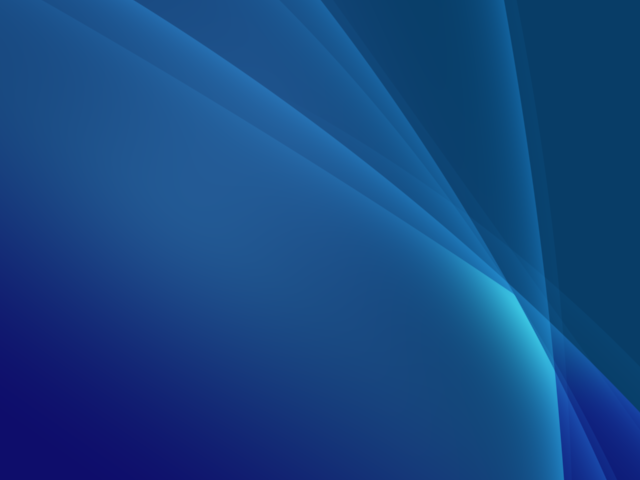
Reproduce this background procedurally as a WebGL 1 fragment shader.

```glsl
precision highp float;

uniform vec2 u_resolution;

// Backdrop colours
const vec3 MID_BLUE = vec3(0.09, 0.275, 0.49);
const vec3 NAVY = vec3(0.055, 0.05, 0.42);
const vec3 TEAL = vec3(0.03, 0.24, 0.405);
const vec3 WEDGE_NAVY = vec3(0.05, 0.09, 0.45);
const vec3 HAZE = vec3(0.045, 0.075, 0.09);

// Light colours
const vec3 BEAM = vec3(0.05, 0.22, 0.42);
const vec3 CORE = vec3(0.10, 0.48, 0.40);

// Placement, in units of the canvas height
const vec2 HAZE_CENTRE = vec2(0.41, 0.60);
const vec2 CORE_CENTRE = vec2(1.085, 0.33);
const float HAZE_SPREAD = 0.12;
const float CORE_SPREAD = 0.024;
const float BEAM_WIDTH = 0.055;
const float BODY_WIDTH = 0.060;
const float CORNER_BLEND = 0.05;

// Signed distance to a bowed line from a to b, positive below and left
float edgeDistance(vec2 p, vec2 a, vec2 b, float bow) {
    vec2 span = b - a;
    float t = dot(p - a, span) / dot(span, span);
    vec2 normal = normalize(vec2(span.y, -span.x));
    return dot(p - a, normal) + 4.0 * bow * t * (1.0 - t);
}

float inside(float d) {
    float pixel = 1.0 / u_resolution.y;
    return smoothstep(-pixel, pixel, d);
}

// Light with one crisp side and one fading side
float beam(float d, float width) {
    return inside(d) * exp(-max(d, 0.0) / width);
}

float smoothMin(float a, float b, float k) {
    float h = max(k - abs(a - b), 0.0) / k;
    return min(a, b) - 0.25 * k * h * h;
}

float blob(vec2 p, vec2 centre, float spread) {
    vec2 offset = p - centre;
    return exp(-dot(offset, offset) / spread);
}

vec3 screenLight(vec3 base, vec3 light) {
    return 1.0 - (1.0 - base) * (1.0 - clamp(light, 0.0, 1.0));
}

vec3 backdrop(vec2 p) {
    vec3 color = MID_BLUE + HAZE * blob(p, HAZE_CENTRE, HAZE_SPREAD);
    color = mix(color, TEAL, smoothstep(0.85, 1.35, p.x + 0.4 * p.y));
    return mix(NAVY, color, smoothstep(0.1, 0.85, 0.7 * p.x + p.y));
}

void main() {
    vec2 p = gl_FragCoord.xy / u_resolution.y;

    // Main edges
    float lower = edgeDistance(p, vec2(0.087, 1.0), vec2(1.068, 0.389), 0.011);
    float upper = edgeDistance(p, vec2(0.278, 1.0), vec2(1.333, 0.141), 0.044);
    float middle = edgeDistance(p, vec2(0.668, 1.0), vec2(1.264, 0.0), 0.035);
    float steep = edgeDistance(p, vec2(1.050, 1.0), vec2(1.175, 0.0), 0.013);

    // Faint companion edges
    float innerFold = edgeDistance(p, vec2(0.582, 1.0), vec2(1.068, 0.392), 0.021);
    float outerFold = edgeDistance(p, vec2(0.694, 1.0), vec2(1.215, 0.27), 0.0);
    float steepFold = edgeDistance(p, vec2(1.076, 1.0), vec2(1.167, 0.375), 0.008);
    float longFold = edgeDistance(p, vec2(0.538, 0.826), vec2(1.333, 0.236), 0.04);

    // Backdrop with the dark wedge at the lower right
    vec3 color = backdrop(p);
    float wedge = inside(upper) * (1.0 - inside(steep));
    color = mix(color, WEDGE_NAVY, wedge * smoothstep(0.36, 0.12, p.y));

    // Beams
    color = screenLight(color, BEAM * 0.85 * beam(upper, BEAM_WIDTH));
    color = screenLight(color, BEAM * 0.75 * beam(middle, BEAM_WIDTH));
    color = screenLight(color, BEAM * 0.80 * beam(steep, 0.8 * BEAM_WIDTH));

    float folds = 0.28 * beam(innerFold, BEAM_WIDTH)
                + 0.12 * beam(outerFold, BEAM_WIDTH)
                + 0.15 * beam(steepFold, BEAM_WIDTH)
                + 0.15 * beam(longFold, BEAM_WIDTH) * smoothstep(0.54, 0.8, p.x);
    color = screenLight(color, BEAM * folds);

    // Large rounded body and its bright core
    float body = smoothMin(lower, smoothMin(middle, steep, CORNER_BLEND), CORNER_BLEND);
    float mask = inside(lower) * inside(middle) * inside(steep);
    float rim = mask * exp(-max(body, 0.0) / BODY_WIDTH);
    float nearCore = blob(p, CORE_CENTRE, CORE_SPREAD);
    float rimStrength = mix(0.25, 0.5, smoothstep(0.2, 1.0, p.x));
    color = screenLight(color, BEAM * rimStrength * rim);
    color = screenLight(color, CORE * nearCore * rim);

    gl_FragColor = vec4(color, 1.0);
}
```
